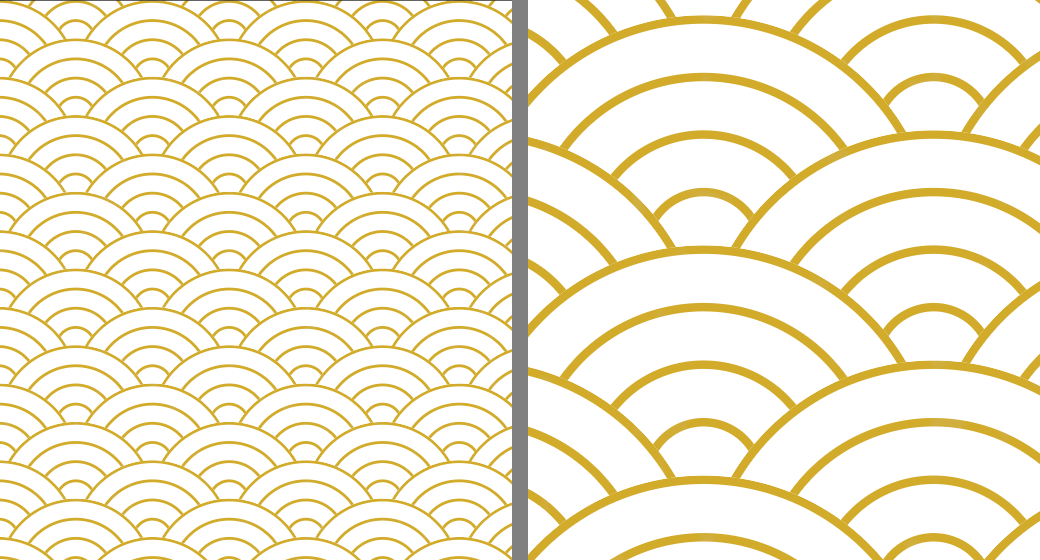
Left: the whole. Right: its middle third, enlarged.
Give the GLSL for this pattern, as a Shadertoy shader.

```glsl
const vec3 WHITE = vec3(1.0);
const vec3 GOLD = vec3(0.82, 0.67, 0.16);
const vec3 FADED_GOLD = vec3(0.82, 0.71, 0.38);
const vec3 EDGE_DARK = vec3(0.2);

const float RINGS_PER_HEIGHT = 29.2;  // one unit is the gap between rings
const float RING_COUNT = 4.0;         // also the radius of a scale
const float ROW_STEP = 2.0;
const float COLUMN_STEP = 8.0;
const float HALF_LINE = 0.0735;
const vec2 GRID_ORIGIN = vec2(-0.05, 0.072);

float hash(vec2 p) {
    vec3 q = fract(vec3(p.xyx) * 0.1031);
    q += dot(q, q.yzx + 33.33);
    return fract((q.x + q.y) * q.z);
}

float valueNoise(vec2 p) {
    vec2 cell = floor(p);
    vec2 f = fract(p);
    f = f * f * (3.0 - 2.0 * f);
    float low = mix(hash(cell), hash(cell + vec2(1.0, 0.0)), f.x);
    float high = mix(hash(cell + vec2(0.0, 1.0)), hash(cell + vec2(1.0, 1.0)), f.x);
    return mix(low, high, f.y);
}

// Coverage of the inside of a signed distance, softened over one pixel
float coverage(float dist, float pixel) {
    return clamp(0.5 - dist / pixel, 0.0, 1.0);
}

// Distance from the nearest scale centre in a row, with y pointing down
float scaleRadius(vec2 p, float row) {
    float shift = 0.5 * COLUMN_STEP * mod(row, 2.0);
    float x = mod(p.x - shift + 0.5 * COLUMN_STEP, COLUMN_STEP) - 0.5 * COLUMN_STEP;
    float y = p.y - (row * ROW_STEP + RING_COUNT);
    return length(vec2(x, y));
}

float ringDistance(float radius, float halfLine) {
    float nearest = clamp(floor(radius + 0.5), 1.0, RING_COUNT);
    return abs(radius - nearest) - halfLine;
}

// Overlapping rows, painted from back to front
float scaleInk(vec2 p, float pixel) {
    float ink = 0.0;
    float firstRow = floor(p.y / ROW_STEP) - 2.0;
    for (int i = 0; i < 4; i++) {
        float radius = scaleRadius(p, firstRow + float(i));
        float body = coverage(radius - RING_COUNT - HALF_LINE, pixel);
        float line = coverage(ringDistance(radius, HALF_LINE), pixel);
        ink = mix(ink, line, body);
    }
    return ink;
}

void mainImage(out vec4 fragColor, in vec2 fragCoord) {
    vec2 uv = fragCoord / iResolution.y;
    float pixel = RINGS_PER_HEIGHT / iResolution.y;
    vec2 p = vec2(uv.x, 1.0 - uv.y) * RINGS_PER_HEIGHT;

    // Gold lines with a few faintly worn spots
    float wear = 0.4 * smoothstep(0.75, 0.95, valueNoise(p * 2.5));
    vec3 lineColor = mix(GOLD, FADED_GOLD, wear);
    vec3 color = mix(WHITE, lineColor, scaleInk(p - GRID_ORIGIN, pixel));

    // Thin dark strip along the top edge
    float strip = coverage(p.y - 0.04, pixel);
    fragColor = vec4(mix(color, EDGE_DARK, strip), 1.0);
}
```
